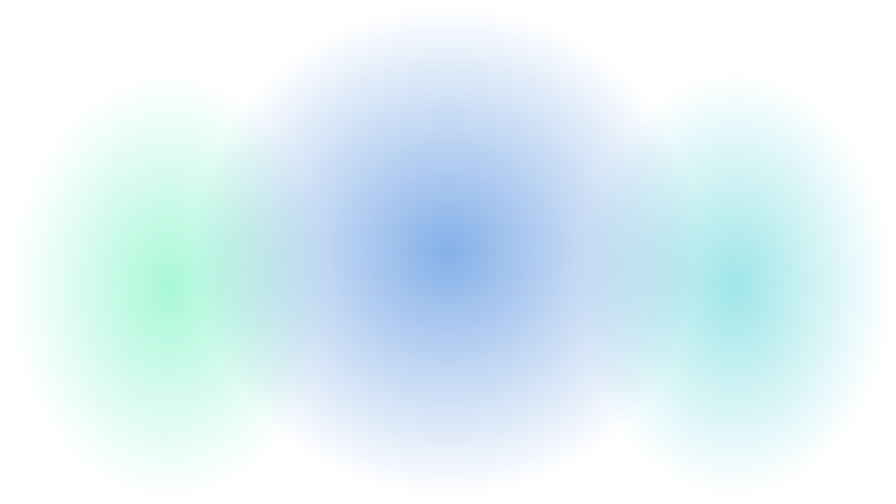
Reproduce this background procedurally as a WebGL 1 fragment shader.

```glsl
precision highp float;
// Three soft elliptical glows, green, blue and aqua, side by side on white.
// Each glow fades linearly from its centre to its rim, and the glows are
// multiplied together so that they tint one another where they overlap.

uniform vec2 u_resolution;

const vec3 WHITE = vec3(1.0);
const vec3 MINT = vec3(0.66, 0.97, 0.85);
const vec3 SKY = vec3(0.52, 0.69, 0.91);
const vec3 AQUA = vec3(0.62, 0.90, 0.91);

// Strength of an elliptical glow: 1 at the centre, 0 at the rim and beyond
float glow(vec2 point, vec2 center, vec2 radii) {
  return clamp(1.0 - length((point - center) / radii), 0.0, 1.0);
}

// Filter colour that stains whatever lies beneath it
vec3 tint(vec3 color, float strength) {
  return mix(WHITE, color, strength);
}

void main() {
  vec2 uv = gl_FragCoord.xy / u_resolution;

  // Side glows are tall and sit slightly below the middle
  float mintGlow = glow(uv, vec2(0.189, 0.431), vec2(0.178, 0.420));
  float aquaGlow = glow(uv, vec2(0.820, 0.435), vec2(0.175, 0.420));

  // Large central glow
  float skyGlow = glow(uv, vec2(0.5, 0.502), vec2(0.284, 0.487));

  vec3 color = WHITE;
  color *= tint(MINT, mintGlow);
  color *= tint(AQUA, aquaGlow);
  color *= tint(SKY, skyGlow);

  gl_FragColor = vec4(color, 1.0);
}
```
